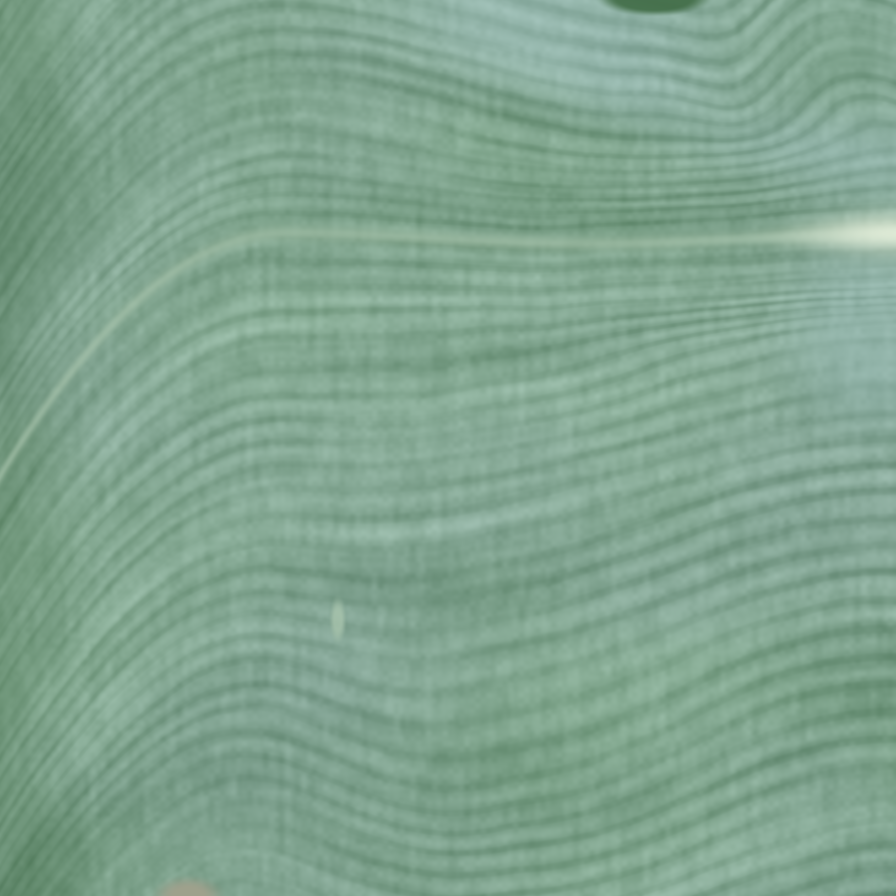
Give the GLSL for this texture, as a WebGL 1 fragment shader.

```glsl
precision highp float;
// Draws a weathered blue-green leaf with fine curving veins and a pale midrib.
uniform vec2 u_resolution;

const float TAU = 6.28318;
const vec3 LEAF = vec3(0.505, 0.645, 0.565);
const vec3 TONE_STEP = vec3(0.047, 0.043, 0.049);
const vec3 DEEP_GREEN = vec3(0.25, 0.42, 0.27);
const vec3 WAX_BLUE = vec3(0.60, 0.73, 0.71);
const vec3 RIB_PALE = vec3(0.66, 0.77, 0.68);
const vec3 RIB_WHITE = vec3(0.90, 0.94, 0.86);

float hash(vec2 cell) {
  vec3 q = fract(cell.xyx * vec3(0.1031, 0.1030, 0.0973));
  q += dot(q, q.yzx + 33.33);
  return fract((q.x + q.y) * q.z);
}

// Smooth value noise from -1 to 1.
float noise(vec2 p) {
  vec2 i = floor(p);
  vec2 f = fract(p);
  f = f * f * (3.0 - 2.0 * f);
  float low = mix(hash(i), hash(i + vec2(1.0, 0.0)), f.x);
  float high = mix(hash(i + vec2(0.0, 1.0)), hash(i + vec2(1.0)), f.x);
  return 2.0 * mix(low, high, f.y) - 1.0;
}

float fbm(vec2 p) {
  float sum = 0.0;
  float weight = 0.6;
  for (int i = 0; i < 3; i++) {
    sum += weight * noise(p);
    p = p * 2.03 + 17.3;
    weight *= 0.5;
  }
  return sum;
}

// Soft elliptical mask: 1 inside, 0 outside.
float spot(vec2 p, vec2 center, vec2 radius, float soft) {
  return 1.0 - smoothstep(1.0 - soft, 1.0 + soft, length((p - center) / radius));
}

// Height of the midrib, which falls away at the left edge.
float ribHeight(float x) {
  float bend = max(0.0, 1.0 - x / 0.32);
  return 0.734 - 0.26 * bend * bend + 0.006 * sin(x * 9.0 - 1.2);
}

// Vein coordinate: constant along each vein, for height h above the midrib.
float veinField(float x, float h) {
  float above = smoothstep(0.0, 0.12, h);
  float below = smoothstep(0.0, 0.13, -h);
  float low = smoothstep(0.25, 0.7, -h);
  float sag = 0.07 * smoothstep(0.3, 0.78, x) - 0.05 * smoothstep(0.8, 1.0, x);
  float rise = 0.09 * smoothstep(0.33, 1.0, x);
  float dip = 0.09 * smoothstep(0.2, 0.55, x) * (1.0 - 0.7 * smoothstep(0.6, 1.0, x));
  return h + above * sag - below * rise + low * dip;
}

// Light and dark veins, in tone steps.
float veinTone(float x, float v, float contrast) {
  float wave = sin(TAU * (v * 37.0 + 0.7 * noise(vec2(x * 2.0, v * 11.0))));
  float strength = 0.6 + 0.4 * noise(vec2(x * 4.0, v * 19.0 + 5.0));
  float groove = smoothstep(0.3, 1.0, -wave);
  float bands = noise(vec2(x * 1.6 + 3.0, v * 21.0));
  float threads = noise(vec2(x * 7.0, v * 115.0));
  return contrast * strength * (wave - 0.7 * groove + 0.15) + 0.9 * bands + 0.65 * threads;
}

// Fine cross ribbing and speckle, in tone steps.
float grainTone(vec2 p) {
  float ribs = noise(vec2(p.x * 115.0, p.y * 32.0));
  float speckle = noise(p * 165.0 + 40.0);
  return 0.55 * ribs + 0.35 * speckle;
}

void main() {
  vec2 p = gl_FragCoord.xy / u_resolution;
  float h = p.y - ribHeight(p.x);
  float wobble = 0.006 * fbm(p * vec2(7.0, 4.0));
  float ruffle = smoothstep(0.68, 0.85, p.x) * smoothstep(0.08, 0.16, h);
  wobble += ruffle * 0.022 * sin(p.x * 23.0 + p.y * 9.0);
  float v = veinField(p.x, h) + wobble;

  // Veins, ribbing and broad mottling set the lightness.
  float contrast = mix(0.55, 0.95, smoothstep(0.1, 0.7, p.x));
  float tone = veinTone(p.x, v, contrast) + grainTone(p) + 0.7 * fbm(p * 4.0);
  vec3 color = LEAF + TONE_STEP * tone;

  // Slow drift between green and blue-grey.
  color += vec3(-0.008, 0.004, -0.022) * fbm(p * vec2(3.0, 5.0) + 9.0);
  float edge = 1.0 - smoothstep(0.0, 0.13, p.x + 0.05 * fbm(p * 6.0));
  color = mix(color, DEEP_GREEN, 0.33 * edge);

  // Waxy bloom along the top and at the right side.
  float slopeTop = p.y - 1.0 + 0.33 * max(0.0, p.x - 0.45);
  float bloom = smoothstep(-0.10, 0.0, slopeTop) * smoothstep(0.3, 0.6, p.x);
  bloom *= 1.0 - 0.7 * ruffle;
  bloom = max(bloom, spot(p, vec2(0.99, 0.63), vec2(0.10, 0.10), 0.6));
  color = mix(color, WAX_BLUE + 0.4 * TONE_STEP * tone, 0.6 * bloom);

  // Midrib, widening to a bright ridge at the right.
  float ridge = smoothstep(0.82, 1.0, p.x);
  float ribWidth = mix(0.008, 0.021, ridge);
  float rib = exp(-h * h / (ribWidth * ribWidth));
  float ribShow = mix(0.65, 0.9, ridge);
  color = mix(color, mix(RIB_PALE, RIB_WHITE, ridge), rib * ribShow);

  // Dark notch at the top, pale fleck and scar.
  color = mix(color, DEEP_GREEN, 0.9 * spot(p, vec2(0.73, 1.003), vec2(0.055, 0.018), 0.25));
  color = mix(color, RIB_PALE, 0.8 * spot(p, vec2(0.377, 0.308), vec2(0.007, 0.02), 0.5));
  color = mix(color, vec3(0.62, 0.63, 0.55), spot(p, vec2(0.21, 0.0), vec2(0.03, 0.017), 0.5));
  gl_FragColor = vec4(clamp(color, 0.0, 1.0), 1.0);
}
```
